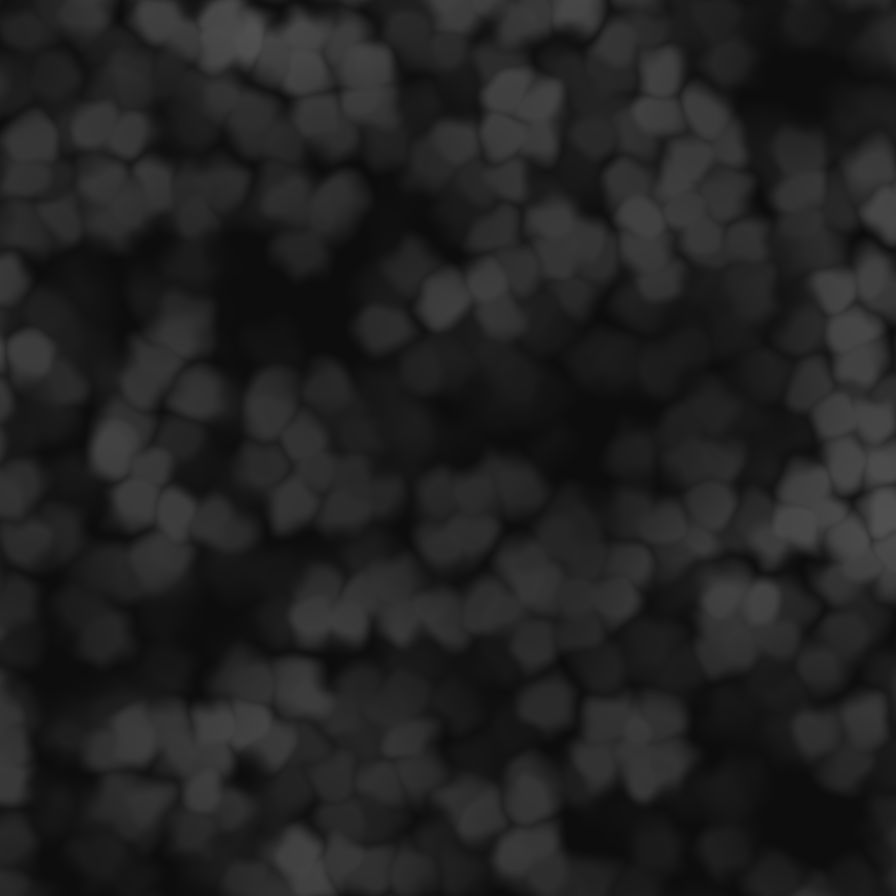
A WebGL 1 fragment shader for this texture:

```glsl
precision highp float;
uniform vec2 u_resolution;

vec2 hash2(vec2 p) {
  vec2 q = vec2(dot(p, vec2(127.1, 311.7)), dot(p, vec2(269.5, 183.3)));
  return fract(sin(q) * 43758.55);
}

float cornerSlope(vec2 cell, vec2 offset) {
  float angle = 6.2832 * hash2(cell).x;
  return dot(vec2(cos(angle), sin(angle)), offset);
}

float gradientNoise(vec2 p) {
  vec2 i = floor(p), f = fract(p);
  vec2 w = f * f * f * (f * (f * 6.0 - 15.0) + 10.0);
  vec2 e = vec2(1.0, 0.0);
  return mix(mix(cornerSlope(i, f), cornerSlope(i + e, f - e), w.x),
             mix(cornerSlope(i + e.yx, f - e.yx), cornerSlope(i + 1.0, f - 1.0), w.x), w.y);
}

// Brightness of a puff: low along the winding zero lines of the noise
float puffHeight(vec2 p, float glow, float variation) {
  float n = abs(gradientNoise(p * 5.0 + 3.7) + 0.4 * gradientNoise(p * 11.0 + 40.0));
  float ridge = smoothstep(0.02, 0.32, n);
  return max(0.05, 0.05 + 0.1 * ridge + 0.12 * n + 0.035 * variation + glow);
}

// Soft union of rounded puffs, leaving dark gaps between them
float puffs(vec2 uv) {
  const float density = 22.0, sharpness = 75.0, shadow = 0.05;
  vec2 p = uv * density;
  p += 0.35 * vec2(gradientNoise(uv * 28.0 + 9.0), gradientNoise(uv * 28.0 + 71.0));
  float glow = 0.14 * gradientNoise(uv * 3.2 + 17.3) + 0.04 * gradientNoise(uv * 8.0 + 55.0);
  float base = exp(sharpness * shadow);
  float sum = base;
  for (int y = -1; y <= 1; y++) {
    for (int x = -1; x <= 1; x++) {
      vec2 cell = floor(p) + vec2(float(x), float(y));
      vec2 center = cell + hash2(cell);
      float cover = 1.0 - smoothstep(0.3, 1.0, distance(p, center));
      float height = puffHeight(center / density, glow, hash2(cell + 91.0).y);
      sum += exp(sharpness * mix(shadow, height, cover)) - base;
    }
  }
  return log(sum) / sharpness;
}

void main() {
  vec2 uv = gl_FragCoord.xy / u_resolution.y;
  gl_FragColor = vec4(vec3(puffs(uv)), 1.0);
}
```
